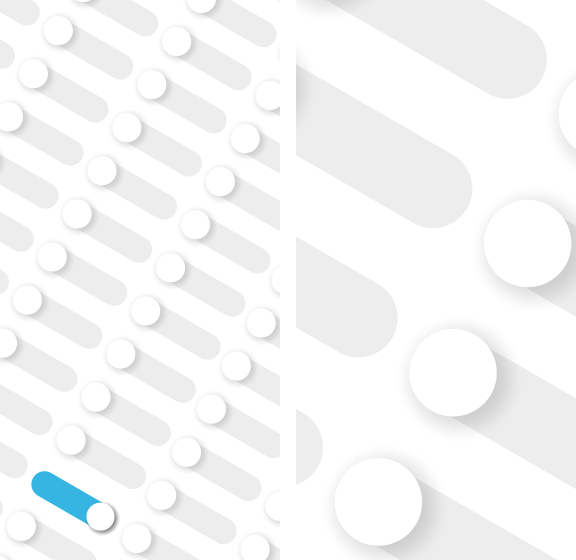
Left: the whole. Right: its middle third, enlarged.
A Shadertoy shader for this pattern:

```glsl
const vec2 PITCH = vec2(7.4, 3.412);  // switch spacing, in knob radii

float capsule(vec2 p, float len, float radius) {
    p.x -= clamp(p.x, 0.0, len);
    return length(p) - radius;
}

float coverage(float dist, float pixel) {
    return clamp(0.5 - dist / pixel, 0.0, 1.0);
}

void mainImage(out vec4 fragColor, in vec2 fragCoord) {
    // One unit is a knob radius; y runs down from the top edge
    float pixel = 38.4 / iResolution.y;
    vec2 p = vec2(fragCoord.x, iResolution.y - fragCoord.y) * pixel;

    // Grid tilted by 30 degrees
    vec2 along = vec2(cos(radians(30.0)), sin(radians(30.0)));
    vec2 grid = vec2(dot(p, along), dot(p, vec2(-along.y, along.x))) - vec2(4.51, -0.18);
    vec2 cell = floor(grid / PITCH + vec2(0.21, 0.5));
    vec2 local = grid - cell * PITCH;

    // The right-hand columns sit slightly out of step
    local -= step(2.5, cell.x) * vec2(-0.13, 0.17);

    // A single switch is turned on
    bool isOn = cell == vec2(2.0, 8.0);
    if (isOn) local -= vec2(-0.06, 0.12);

    // Track
    vec3 trackColor = isOn ? vec3(0.21, 0.71, 0.89) : vec3(0.93);
    vec3 color = mix(vec3(1.0), trackColor, coverage(capsule(local, 4.9 - 0.5 * float(isOn), 0.9), pixel));

    // Soft shadow, cast towards the lower right
    vec2 knob = local - vec2(isOn ? 4.43 : 0.0, 0.0);
    float reach = isOn ? 1.25 : 1.5;
    float shadow = 1.0 - smoothstep(0.75, reach, length(knob - vec2(0.2, 0.04)));
    color *= 1.0 - shadow * (isOn ? 0.45 : 0.13);

    // Knob
    color = mix(color, vec3(1.0), coverage(length(knob) - (isOn ? 0.96 : 1.0), pixel));

    fragColor = vec4(color, 1.0);
}
```
